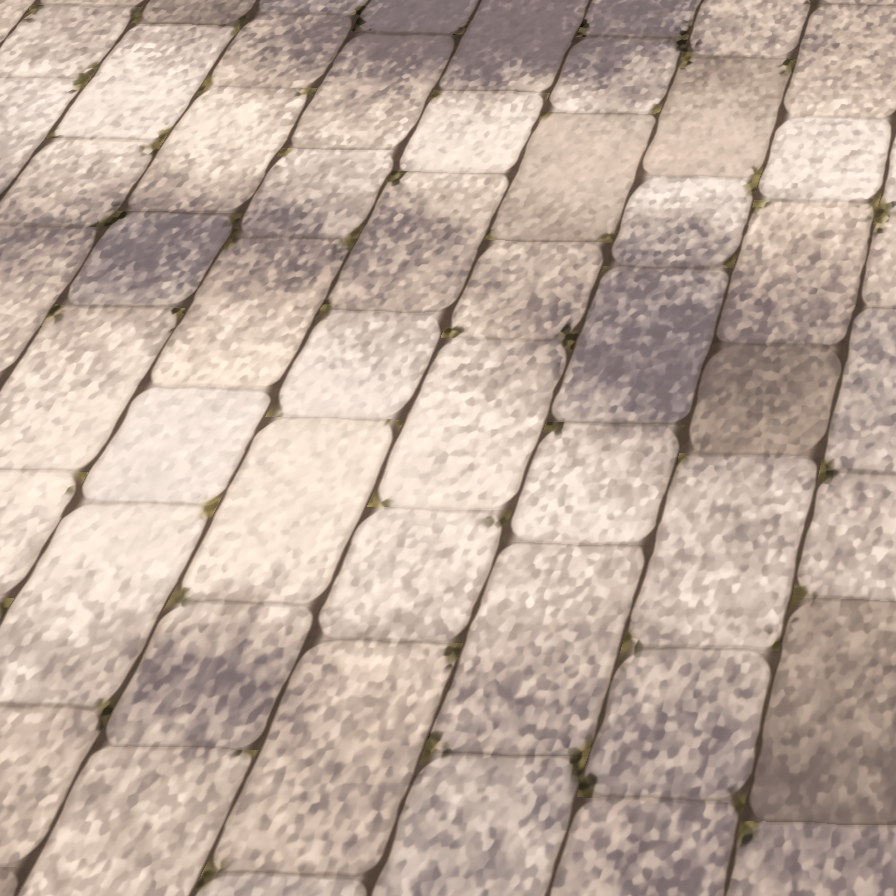
Give the GLSL for this texture, as a WebGL 1 fragment shader.

```glsl
precision highp float;
uniform vec2 u_resolution;

// Stone colours, from shadow to sunlight
const vec3 SHADE = vec3(0.51, 0.45, 0.45);
const vec3 STONE = vec3(0.79, 0.71, 0.655);
const vec3 SUNLIT = vec3(0.97, 0.90, 0.84);
const vec3 RUST = vec3(0.62, 0.53, 0.46);
const vec3 JOINT = vec3(0.33, 0.27, 0.23);
const vec3 MOSS = vec3(0.46, 0.41, 0.25);

// Paving layout: column width grows towards the viewer
const float FAR_WIDTH = 0.1237;
const float WIDTH_GROWTH = 0.0742;
const float COLUMN_START = 0.66;
const float COLUMN_LEAN = 0.445;
const float DEPTH_SCALE = 1.0761;
const float PAIR_LENGTH = 12.5;
const float LONG_SHARE = 0.6;
const float COLUMN_STAGGER = 0.29;
const float FIRST_STAGGER = 0.088;
const float HALF_GAP = 0.013;

// Light and shadow patches: centre (from the top left), then radii
const vec4 SUN_MIDDLE = vec4(0.29, 0.53, 0.40, 0.17);
const vec4 SUN_UPPER = vec4(0.70, 0.17, 0.42, 0.08);
const vec4 SUN_CORNER = vec4(0.15, 0.10, 0.16, 0.08);
const vec4 SHADOW_RIGHT = vec4(0.76, 0.41, 0.22, 0.11);
const vec4 SHADOW_LEFT = vec4(0.22, 0.26, 0.34, 0.07);
const vec4 SHADOW_TOP = vec4(0.52, 0.03, 0.32, 0.07);
const vec4 SHADOW_NEAR = vec4(0.85, 0.92, 0.40, 0.16);
const vec4 SHADOW_STONE = vec4(0.24, 0.75, 0.12, 0.08);

float hash(vec2 p) {
  return fract(sin(dot(p, vec2(127.1, 311.7))) * 4375.85);
}

float patchMask(vec2 p, vec4 area) {
  vec2 d = (p - area.xy) / area.zw;
  return exp(-dot(d, d));
}

float ripple(vec2 p) {
  return sin(p.x + 1.7 * sin(p.y * 1.3)) * 0.6
       + sin(p.y * 2.1 + 1.4 * sin(p.x * 1.9)) * 0.4;
}

// Smoothly blended cellular specks, centred on zero
float specks(vec2 p) {
  vec2 base = floor(p);
  float sum = 0.0;
  float total = 0.0;
  for (int y = -1; y <= 1; y++) {
    for (int x = -1; x <= 1; x++) {
      vec2 c = base + vec2(float(x), float(y));
      vec2 d = c + vec2(hash(c), hash(c + 37.0)) - p;
      float weight = exp(-6.0 * dot(d, d));
      sum += weight * (hash(c + 71.0) - 0.5);
      total += weight;
    }
  }
  return sum / total;
}

float roundedBox(vec2 p, vec2 halfSize, float radius) {
  vec2 q = abs(p) - halfSize + radius;
  return length(max(q, 0.0)) + min(max(q.x, q.y), 0.0) - radius;
}

float sunlight(vec2 p) {
  p += 0.016 * vec2(ripple(p * 17.0), ripple(p.yx * 21.0 + 3.0));
  float sun = 0.60 * patchMask(p, SUN_MIDDLE) + 0.50 * patchMask(p, SUN_UPPER)
            + 0.46 * patchMask(p, SUN_CORNER);
  float shadow = 0.58 * patchMask(p, SHADOW_RIGHT) + 0.48 * patchMask(p, SHADOW_LEFT)
               + 0.58 * patchMask(p, SHADOW_TOP) + 0.34 * patchMask(p, SHADOW_NEAR)
               + 0.42 * patchMask(p, SHADOW_STONE);
  return 0.52 + sun - shadow + 0.06 * ripple(p * 13.0 + 1.0);
}

void main() {
  vec2 p = gl_FragCoord.xy / u_resolution;
  p.y = 1.0 - p.y;

  // Perspective columns, each slid along its length
  float width = FAR_WIDTH + WIDTH_GROWTH * p.y;
  float across = (p.x - COLUMN_START + COLUMN_LEAN * p.y) / width;
  float depth = -DEPTH_SCALE / width;
  vec2 ground = vec2(across, depth * 2.0);
  across += 0.008 * ripple(ground * vec2(2.0, 6.0));
  float column = floor(across);
  float slip = 0.25 * step(2.5, column) - 0.37 * step(column, -3.5);
  float along = depth + FIRST_STAGGER + COLUMN_STAGGER * column + slip;
  along += 0.003 * ripple(ground * 8.0) - 0.012 * (fract(across) - 0.5);

  // Alternating long and short stones
  float isShort = step(LONG_SHARE, fract(along));
  float share = mix(LONG_SHARE, 1.0 - LONG_SHARE, isShort);
  float start = LONG_SHARE * isShort;
  vec2 id = vec2(column, floor(along) * 2.0 + isShort);
  float pairLength = PAIR_LENGTH * width;
  vec2 halfSize = vec2(0.5, 0.5 * share * pairLength);
  vec2 local = vec2(fract(across) - 0.5, (fract(along) - start - 0.5 * share) * pairLength);
  float radius = mix(0.07, 0.16, hash(id + 5.0)) + 0.04 * isShort;
  float edge = roundedBox(local, halfSize - HALF_GAP, radius);

  // Stone surface
  float coarse = specks(ground * 11.0);
  float fine = specks(ground * 22.0);
  float light = sunlight(p) + 0.18 * (hash(id) - 0.5);
  light += 0.05 * ripple(ground * 5.0) + 0.20 * coarse + 0.34 * fine;
  vec3 color = mix(SHADE, STONE, smoothstep(0.02, 0.54, light));
  color = mix(color, SUNLIT, smoothstep(0.42, 0.96, light));
  color *= 1.0 + 0.12 * fine + 0.05 * coarse;
  float warmth = hash(id + 19.0) - 0.4;
  color *= 1.0 + warmth * vec3(0.02, 0.0, -0.03);
  float rusty = step(0.88, hash(id + 31.0));
  color = mix(color, RUST * (0.72 + 0.5 * light), 0.5 * rusty);

  // Worn rim and joints, faint where sunlit stones meet end to end
  vec2 inset = max(halfSize - abs(local), 0.0);
  float endJoint = (0.18 + 0.25 * hash(id + 43.0)) * (1.2 - 0.6 * clamp(light, 0.0, 1.0));
  float side = mix(endJoint, 1.0, smoothstep(0.11, 0.03, inset.x));
  float soft = max(0.012, 0.8 / (u_resolution.y * width));
  float rim = smoothstep(-0.06, 0.0, edge);
  color = mix(color, RUST * (0.65 + 0.4 * light), 0.4 * side * rim);
  float wear = 0.014 * coarse + 0.004 * ripple(ground * vec2(3.0, 11.0));
  float gap = smoothstep(-soft, soft, edge + wear);
  color = mix(color, JOINT * (0.8 + 0.4 * light), gap * side);

  // Moss tufts at some corners
  float tuft = step(0.55, hash(id * 4.0 + sign(local)));
  float reach = length(inset) + 0.12 * coarse + 0.08 * fine;
  float moss = tuft * smoothstep(0.13, 0.04, reach);
  color = mix(color, MOSS * (0.65 + 0.6 * light + fine), 0.75 * moss);

  gl_FragColor = vec4(clamp(color, 0.0, 1.0), 1.0);
}
```
